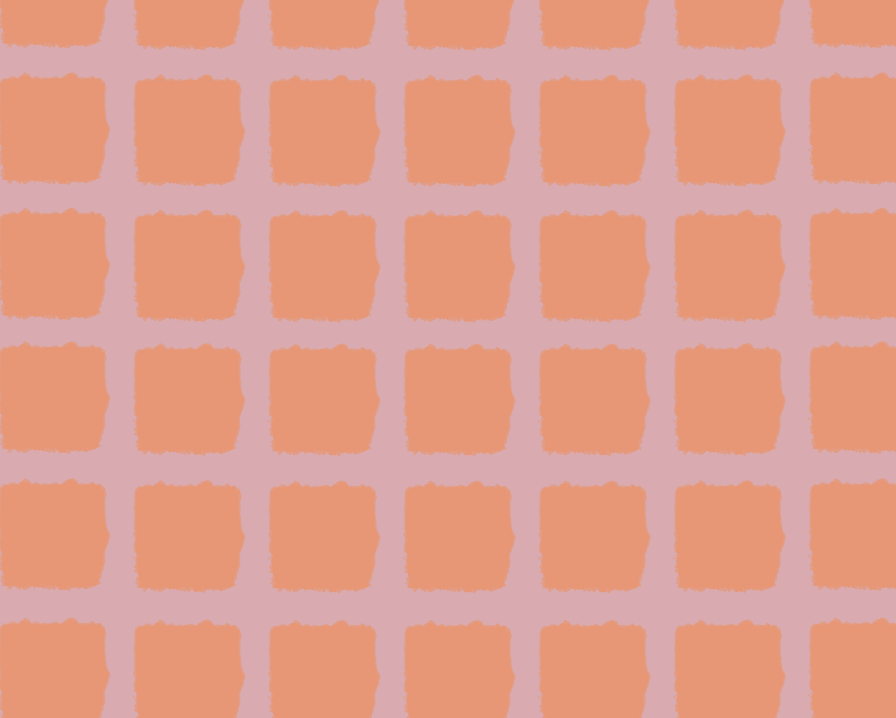
Write a Shadertoy shader that draws this pattern.

```glsl
// Grid of orange hand-painted squares with ragged brush edges on dusty pink.

#define CANVAS_WIDTH 768.0            // design units across the canvas
#define PITCH vec2(115.8, 117.0)      // spacing of the squares
#define FIRST_CENTER vec2(45.5, -5.0) // center of the upper left square
#define ROW_DRIFT 4.0                 // upward slip of the lower middle rows
#define CORNER 7.0                    // corner radius
#define BRISTLE_SIZE 4.2              // size of the ragged flecks
#define FRINGE 1.3                    // reach of the thin paint past the core
#define GROUND vec3(0.85, 0.67, 0.69)
#define PAINT vec3(0.905, 0.592, 0.46)
#define THIN_PAINT vec3(0.885, 0.615, 0.53)

vec2 hash2(vec2 p) {
    return fract(sin(vec2(dot(p, vec2(127.1, 311.7)),
                          dot(p, vec2(269.5, 183.3)))) * 4375.85);
}

// Cellular noise with a diamond metric, so that flecks come out pointed
float flecks(vec2 p) {
    vec2 cell = floor(p);
    float nearest = 2.0;
    for (int y = -1; y <= 1; y++)
        for (int x = -1; x <= 1; x++) {
            vec2 c = cell + vec2(x, y);
            vec2 v = abs(c + hash2(c) - p);
            nearest = min(nearest, v.x + v.y);
        }
    return nearest;
}

float peak(float x, float center, float width) {
    return max(0.0, 1.0 - abs(x - center) / width);
}

// Square with uneven sides; y points down
float squareDistance(vec2 p) {
    float right = 43.7 + 4.0 * peak(p.y, 1.0, 14.0) - 4.5 * smoothstep(15.0, 45.0, p.y);
    float left = 45.0 - 2.0 * smoothstep(10.0, 40.0, p.y);
    float top = 43.0 + 4.5 * peak(p.x, -24.0, 6.0) + 4.5 * peak(p.x, 15.0, 8.0);
    float bottom = 44.5 + 2.0 * peak(p.x, 8.0, 12.0);
    vec2 q = max(p - vec2(right, bottom), -p - vec2(left, top)) + CORNER;
    return length(max(q, 0.0)) + min(max(q.x, q.y), 0.0) - CORNER;
}

// Dry-brush strength: high at the bottom, lower left and upper right
float roughness(vec2 p) {
    float bottom = smoothstep(25.0, 42.0, p.y);
    float left = smoothstep(30.0, 42.0, -p.x) * smoothstep(-15.0, 15.0, p.y);
    float top = smoothstep(30.0, 42.0, -p.y) * mix(0.4, 1.0, smoothstep(15.0, 35.0, p.x));
    return max(bottom, max(left, top));
}

void mainImage(out vec4 fragColor, in vec2 fragCoord) {
    float pixel = CANVAS_WIDTH / iResolution.x;
    vec2 pos = vec2(fragCoord.x, iResolution.y - fragCoord.y) * pixel;

    // Repeat, with slight slips by row and column
    vec2 id = floor((pos - FIRST_CENTER) / PITCH + 0.5);
    vec2 p = pos - FIRST_CENTER - id * PITCH;
    float rowOffset = id.y - 3.4;
    p.y += ROW_DRIFT * exp(-rowOffset * rowOffset / 1.4);
    p.y += 2.0 * pow(abs(id.x - 3.0) / 3.0, 4.0) - 0.5;

    // Slanted bristle marks, shared by every square
    vec2 grain = vec2(p.x + 0.4 * p.y, p.y - 0.5 * p.x) / BRISTLE_SIZE;
    float amount = mix(0.8, 3.6, roughness(p));
    float edge = squareDistance(p) + 0.4 * sin(p.x * 0.37 + 1.0) * sin(p.y * 0.31);
    float core = edge + amount * (flecks(grain) - 0.45);
    float thin = edge + amount * (flecks(grain * 0.9 + 17.0) - 0.5) - FRINGE;

    // Thin paint below, full paint above
    float aa = 0.8 * pixel;
    vec3 color = mix(GROUND, THIN_PAINT, smoothstep(aa, -aa, thin));
    color = mix(color, PAINT, smoothstep(aa, -aa, core));
    fragColor = vec4(color, 1.0);
}
```
